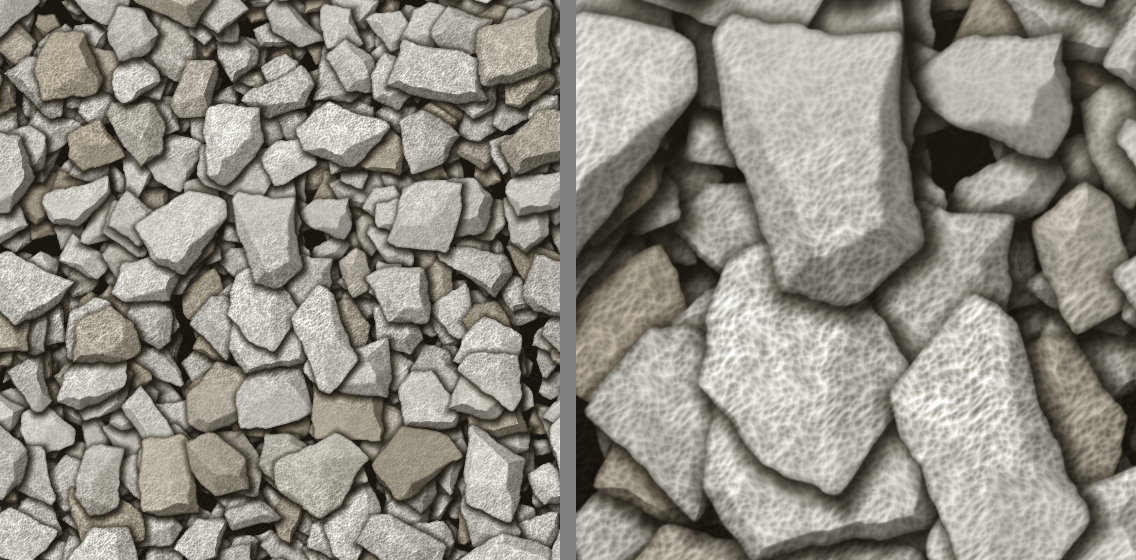
Left, the full canvas; right, a detail of the centre.
Reproduce this texture procedurally as a three.js fragment shader.

```glsl
varying vec2 vUv;

#define LAYERS 5
#define SIDES 6
#define BACK_CELLS 18.0
#define FRONT_CELLS 6.8
#define FRONT_DENSITY 0.55
#define STONE_RADIUS 0.49
#define SHADOW_REACH 0.0145
#define SHADOW_DARK 0.12
#define GRAIN 0.36
#define EDGE 0.001
#define CRISP 60.0
#define LIGHT vec3(-0.29, 0.29, 0.91)

const float TAU = 6.28319;
const vec3 GAP = vec3(0.10, 0.093, 0.08);
const vec3 LIMESTONE = vec3(0.99, 0.984, 0.965);
const vec3 SANDSTONE = vec3(0.82, 0.79, 0.73);
const vec3 WARMTH = vec3(1.0, 1.03, 1.1);

float hash(vec2 p) {
  p = fract(p * vec2(0.1031, 0.1137) + 0.137);
  p += dot(p, p.yx + 33.33);
  return fract((p.x + p.y) * p.x * 17.31 + p.y * 91.7);
}

vec2 hash2(vec2 p) {
  return vec2(hash(p), hash(p + vec2(41.3, 17.9)));
}

// Distance to the nearest scattered point
float cellular(vec2 p) {
  vec2 cell = floor(p);
  float nearest = 2.0;
  for (int y = -1; y <= 1; y++)
    for (int x = -1; x <= 1; x++) {
      vec2 c = cell + vec2(float(x), float(y));
      nearest = min(nearest, distance(p, c + hash2(c)));
    }
  return nearest;
}

// Fine pitted surface height, each octave turned against the last
float relief(vec2 p) {
  mat2 turn = mat2(0.8, 0.6, -0.6, 0.8);
  p += 0.003 * sin(p.yx * 83.0) + 0.0015 * sin(p.yx * 211.0 + 1.7);
  vec2 q = turn * p;
  return 0.4 * cellular(p * 47.0) + 0.4 * cellular(q * 118.0 + 37.0)
       + 0.45 * cellular(turn * q * 225.0 + 219.0);
}

// Layered sines, each bending the next, that roughen outlines and faces
vec2 waviness(vec2 p, float phase) {
  vec2 w = sin(p.yx * 7.0 + phase);
  w += 0.5 * sin(p.yx * 15.0 + p * 6.0 + w * 1.6 + phase * 2.3);
  return w + 0.24 * sin(p.yx * 29.0 - p * 17.0 + w * 3.0 + phase * 3.1);
}

// Draws one faceted stone and its shadow over what lies below
vec3 addStone(vec3 below, vec2 p, vec2 id, float cells, float depth) {
  float phase = TAU * hash(id + 3.7);
  vec2 wave = waviness(p, phase);
  p += 0.018 * wave;

  float size = STONE_RADIUS * mix(0.78, 1.1, hash(id + 5.1)) * mix(1.12, 1.0, depth);
  float stretch = mix(1.0, 1.45, hash(id + 8.3));
  vec2 axes = size * vec2(stretch, 1.0 / stretch);
  float turn = TAU * hash(id + 11.9);
  vec2 shadowShift = vec2(0.0035, -0.0035) * cells;

  // Top face first, then one sloping face per side
  vec2 tilt = 0.7 * (hash2(id + 14.2) - 0.5);
  float weight = exp(-110.0 * max(0.19 - dot(tilt, p), 0.0));
  vec3 normal = weight * normalize(vec3(tilt, 1.0));
  float outline = exp(CRISP * (length(p) - 0.92));
  float shadowOutline = exp(CRISP * (length(p - shadowShift) - 0.92));
  for (int i = 0; i < SIDES; i++) {
    vec2 key = id + vec2(float(i) * 7.7 + 21.0, float(i) * 3.1);
    vec2 r = hash2(key);
    float a = TAU * (float(i) + 0.8 * r.x) / float(SIDES);
    vec2 local = vec2(cos(a), sin(a));
    vec2 dir = vec2(cos(a + turn), sin(a + turn));
    float side = dot(p, dir) - length(axes * local) * mix(0.66, 1.1, r.y);
    outline += exp(CRISP * side);
    shadowOutline += exp(CRISP * (side - dot(shadowShift, dir)));
    float slope = mix(0.35, 2.1, hash(key + 29.4));
    float w = exp(-110.0 * max(-side * slope, 0.0));
    normal += w * normalize(vec3(dir * slope, 1.0));
  }
  float d = log(outline) / (CRISP * cells);
  float shadowD = log(shadowOutline) / (CRISP * cells);

  // Stone tone: mineral, facing, worn rim
  float mineral = hash(id + 31.3);
  vec3 tint = mix(LIMESTONE, SANDSTONE, smoothstep(0.76, 1.0, mineral + 0.08 * (1.0 - depth)));
  float facing = smoothstep(0.0, 0.97, dot(normalize(normal), LIGHT));
  float tone = (0.42 + 0.44 * facing) * mix(0.9, 1.02, hash(id + 37.7));
  tone += 0.01 * dot(wave, LIGHT.xy);
  tone *= mix(0.74, 1.0, smoothstep(0.0, 0.004, -d)) * mix(0.92, 1.0, depth);

  float shade = mix(SHADOW_DARK, 1.0, smoothstep(-0.004, SHADOW_REACH, shadowD));
  return mix(mix(GAP, below, shade), tint * tone, 1.0 - smoothstep(-EDGE, EDGE, d));
}

void main() {
  vec3 color = GAP;

  // Small stones at the back, large ones in front
  for (int k = 0; k < LAYERS; k++) {
    float depth = float(k) / float(LAYERS - 1);
    float cells = BACK_CELLS * pow(FRONT_CELLS / BACK_CELLS, depth);
    vec2 p = vUv * cells + 0.37 * float(k);
    vec2 cell = floor(p);
    for (int y = -1; y <= 1; y++)
      for (int x = -1; x <= 1; x++) {
        vec2 c = cell + vec2(float(x), float(y));
        vec2 id = c + 57.0 * float(k) + 5.0;
        vec2 q = p - c - 0.5 - 0.66 * (hash2(id) - 0.5);
        if (hash(id + 43.1) < mix(1.0, FRONT_DENSITY, depth) && dot(q, q) < 1.3)
          color = addStone(color, q, id, cells, depth);
      }
  }

  // Pits and grains, partly lit from the side, stronger in rough patches
  float rough = 1.0 + 0.35 * waviness(vUv * 2.3, 1.0).x;
  float height = relief(vUv);
  float lit = height - relief(vUv + 0.0016 * normalize(LIGHT.xy));
  color *= 1.0 + GRAIN * rough * (height - 0.6 + lit);
  gl_FragColor = vec4(pow(clamp(color, 0.0, 1.0), WARMTH), 1.0);
}
```
